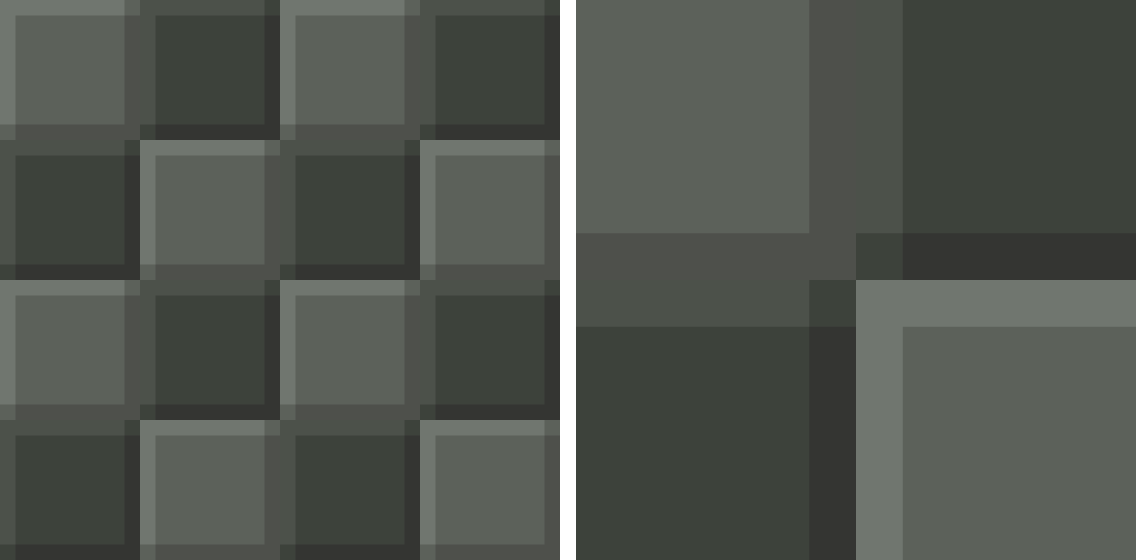
Left, the full canvas; right, a detail of the centre.
This pattern is drawn by a WebGL 2 fragment shader. Its source:

```glsl
#version 300 es
precision highp float;
// Draws a four by four checkerboard of bevelled grey-green tiles, lit from the upper left.

uniform vec2 u_resolution;
out vec4 fragColor;

const float TILES = 4.0;          // tiles across and down; even, so the checker wraps
const float BEVEL = 1.0 / 9.0;    // bevel width as a share of one tile
const int SAMPLES = 4;            // antialiasing samples per axis

const vec3 LIGHT_FACE   = vec3(0.361, 0.380, 0.353);
const vec3 LIGHT_GLEAM  = vec3(0.439, 0.463, 0.435);
const vec3 LIGHT_SHADOW = vec3(0.306, 0.312, 0.296);
const vec3 DARK_FACE    = vec3(0.241, 0.257, 0.233);
const vec3 DARK_GLEAM   = vec3(0.298, 0.318, 0.290);
const vec3 DARK_SHADOW  = vec3(0.204, 0.208, 0.196);

// 1 on odd cells of the checker, 0 on even ones
float checker(vec2 cell) {
    return mod(cell.x + cell.y, 2.0);
}

// +1 on the lit top and left edges, -1 on the shaded bottom and right edges;
// the two cancel to 0 in the corners where they cross
float bevelLight(vec2 local, float width) {
    float lit = max(step(local.x, width), step(1.0 - width, local.y));
    float shaded = max(step(1.0 - width, local.x), step(local.y, width));
    return lit - shaded;
}

// Picks the face, gleam or shadow colour for a signed light amount
vec3 shade(vec3 face, vec3 gleam, vec3 shadow, float light) {
    vec3 edge = light > 0.0 ? gleam : shadow;
    return mix(face, edge, abs(light));
}

vec3 tilePattern(vec2 uv, float tiles, float bevel) {
    vec2 grid = uv * tiles;
    float light = bevelLight(fract(grid), bevel);
    vec3 darkTile = shade(DARK_FACE, DARK_GLEAM, DARK_SHADOW, light);
    vec3 lightTile = shade(LIGHT_FACE, LIGHT_GLEAM, LIGHT_SHADOW, light);
    return mix(darkTile, lightTile, checker(floor(grid)));
}

void main() {
    // Average a regular grid of samples over the pixel to smooth the edges
    vec3 sum = vec3(0.0);
    for (int y = 0; y < SAMPLES; y++) {
        for (int x = 0; x < SAMPLES; x++) {
            vec2 offset = (vec2(x, y) + 0.5) / float(SAMPLES) - 0.5;
            vec2 uv = (gl_FragCoord.xy + offset) / u_resolution;
            sum += tilePattern(uv, TILES, BEVEL);
        }
    }
    fragColor = vec4(sum / float(SAMPLES * SAMPLES), 1.0);
}
```
